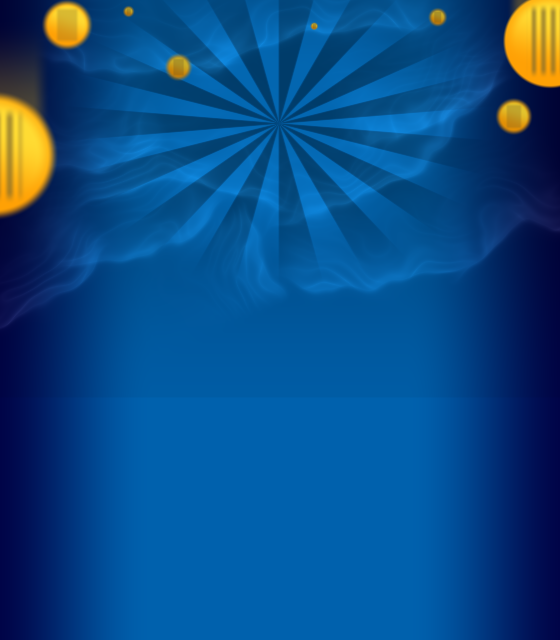
Reproduce this background procedurally as a Shadertoy shader.

```glsl
// A blue stage backdrop with a sunburst, drifting smoke and blurred gold discs.
// Layers: side-shaded gradient, angular rays, bent smoke veils broken up by
// gradient noise, then soft discs with ribbed faces. Unit: canvas height.

const float PI = 3.14159;
const float WIDTH = 0.875;
const vec3 NAVY = vec3(0.0, 0.005, 0.27);
const vec3 BLUE = vec3(0.0, 0.38, 0.68);
const vec3 GOLD = vec3(1.0, 0.86, 0.20);
const vec3 AMBER = vec3(1.0, 0.63, 0.02);
const vec3 BRONZE = vec3(0.50, 0.42, 0.18);

vec2 hashGradient(vec2 cell) {
    vec2 h = vec2(dot(cell, vec2(127.1, 311.7)), dot(cell, vec2(269.5, 183.3)));
    return fract(sin(h) * 43758.5) * 2.0 - 1.0;
}

float gradientNoise(vec2 p) {
    vec2 i = floor(p), f = fract(p);
    vec2 u = f * f * f * (f * (f * 6.0 - 15.0) + 10.0);
    vec2 e = vec2(0.0, 1.0);
    float low = mix(dot(hashGradient(i), f), dot(hashGradient(i + e.yx), f - e.yx), u.x);
    float high = mix(dot(hashGradient(i + e), f - e), dot(hashGradient(i + 1.0), f - 1.0), u.x);
    return mix(low, high, u.y);
}

// Blue field, dark at both sides and dimmed above a faint horizon
vec3 backdrop(vec2 p, float px) {
    float side = min(p.x, WIDTH - p.x);
    vec3 col = mix(NAVY, BLUE, smoothstep(-0.026, 0.24, side));
    float dim = mix(0.95, 0.73, smoothstep(0.36, 0.76, p.y));
    return col * mix(1.0, dim, smoothstep(-px, px, p.y - 0.379));
}

// Signed ray pattern: +1 on light wedges, -1 on dark ones, fading outward
float sunburst(vec2 q, float px) {
    q.x /= 1.3;
    float r = length(q);
    float wave = -sin(atan(q.x, q.y) * 15.0);
    float blur = 15.0 * px / max(r, px);
    float wedge = smoothstep(-blur, blur, wave) * 2.0 - 1.0;
    return wedge * (1.0 - smoothstep(0.09, 0.27, r));
}

// Smoke sheet from a to b: crisp lower fold, soft stranded body above it
float veil(vec2 p, vec2 a, vec2 b, float bend, float seed) {
    vec2 span = b - a;
    float len = length(span);
    vec2 dir = span / len;
    float t = dot(p - a, dir) / len;
    float wobble = 0.035 * gradientNoise(p * 10.0 + seed) + 0.016 * gradientNoise(p * 23.0 - seed);
    float d = dot(p - a, vec2(-dir.y, dir.x)) - bend * sin(PI * clamp(t, 0.0, 1.0)) - wobble;
    float fold = exp(-abs(d) / 0.007);
    float body = smoothstep(-0.008, 0.008, d) * exp(-max(d, 0.0) / 0.055);
    float warp = gradientNoise(p * 8.0 + seed * 2.0);
    float strand = pow(1.0 - abs(gradientNoise(vec2(t * 2.0 + warp, d * 38.0 + warp * 4.0 + seed))), 5.0);
    float ends = smoothstep(-0.08, 0.18, t) * smoothstep(1.08, 0.82, t);
    return ends * (0.28 * fold + body * (0.25 + 0.38 * strand));
}

float smoke(vec2 p) {
    const vec4 spans[11] = vec4[11](
        vec4(-0.03, 0.48, 0.16, 0.62), vec4(0.09, 0.58, 0.35, 0.68),
        vec4(0.11, 0.67, 0.45, 0.67), vec4(0.45, 0.54, 0.38, 0.68),
        vec4(0.44, 0.57, 0.74, 0.58), vec4(0.71, 0.57, 0.91, 0.66),
        vec4(0.42, 0.65, 0.80, 0.92), vec4(0.55, 0.78, 0.79, 0.88),
        vec4(0.07, 0.91, 0.37, 0.90), vec4(0.31, 0.88, 0.70, 0.96),
        vec4(0.05, 0.74, 0.25, 0.79));
    const float bends[11] = float[11](-0.03, -0.03, 0.05, 0.015, -0.025, 0.02,
        -0.06, -0.02, -0.015, 0.03, -0.03);
    float total = 0.0;
    for (int i = 0; i < 11; i++)
        total += veil(p, spans[i].xy, spans[i].zw, bends[i], float(i) * 3.7);
    return total;
}

// Soft gold disc with vertical ribs; large discs leave a hazy column above
vec3 goldDisc(vec3 col, vec2 p, vec2 center, float radius, float blur, float px) {
    vec2 q = (p - center) / radius;
    float large = smoothstep(0.05, 0.07, radius);
    float column = smoothstep(0.95, 0.65, abs(q.x)) * smoothstep(0.0, 0.4, q.y) * smoothstep(2.3, 0.6, q.y);
    col = mix(col, BRONZE, 0.6 * large * column);
    float r = length(q);
    vec3 gold = mix(AMBER, GOLD, smoothstep(-0.75, 0.55, q.y + 0.35 * q.x));
    gold = mix(gold, AMBER, 0.7 * smoothstep(0.72, 1.0, r));
    float face = smoothstep(0.55, 0.35, abs(q.x)) * smoothstep(0.82, 0.6, abs(q.y));
    float ribs = 0.5 + 0.5 * cos(2.0 * PI * (q.x + 0.15) / 0.21);
    gold = mix(gold, BRONZE, face * mix(0.3, 0.65 * ribs, large));
    gold *= mix(0.78, 1.0, smoothstep(0.015, 0.035, radius));
    float edge = max(blur, px);
    return mix(col, gold, smoothstep(edge, -edge, (r - 1.0) * radius));
}

void mainImage(out vec4 fragColor, in vec2 fragCoord) {
    vec2 p = fragCoord / iResolution.y;
    float px = 1.0 / iResolution.y;
    vec3 col = backdrop(p, px);

    // Rays
    float rays = sunburst(p - vec2(0.436, 0.807), px);
    col += max(rays, 0.0) * vec3(0.01, 0.12, 0.19) + min(rays, 0.0) * vec3(0.0, 0.045, 0.085);

    // Smoke turns violet toward the sides
    float middle = smoothstep(0.0, 0.17, min(p.x, WIDTH - p.x));
    vec3 tint = mix(vec3(0.16, 0.16, 0.20), vec3(0.07, 0.20, 0.28), middle);
    col += tint * min(smoke(p), 1.3);

    // Discs: center, radius, edge blur
    const vec4 discs[8] = vec4[8](
        vec4(-0.010, 0.757, 0.093, 0.009), vec4(0.105, 0.961, 0.035, 0.006),
        vec4(0.279, 0.895, 0.018, 0.005), vec4(0.201, 0.982, 0.007, 0.003),
        vec4(0.491, 0.959, 0.005, 0.002), vec4(0.684, 0.973, 0.012, 0.004),
        vec4(0.803, 0.818, 0.025, 0.005), vec4(0.860, 0.936, 0.072, 0.003));
    for (int i = 0; i < 8; i++)
        col = goldDisc(col, p, discs[i].xy, discs[i].z, discs[i].w, px);

    fragColor = vec4(clamp(col, 0.0, 1.0), 1.0);
}
```
